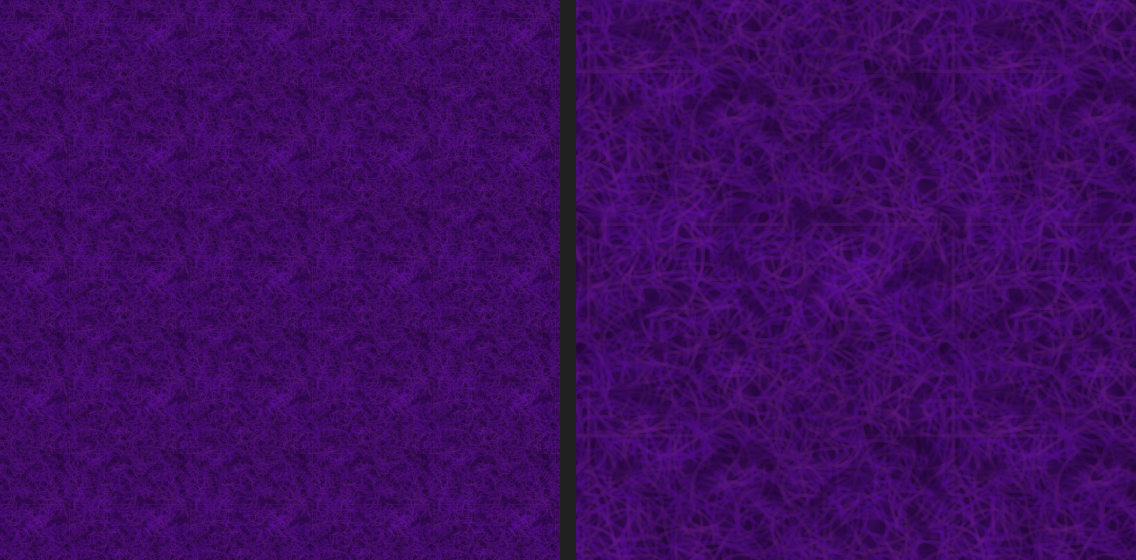
Left: the whole. Right: its middle third, enlarged.
Write a WebGL 2 fragment shader that draws this texture.

```glsl
#version 300 es
precision highp float;
// Deep violet felt: a square tile of tangled fibres, repeated 4.61 times each way.
// Bright curved strands on wrapped grids form a web over a dark grainy ground,
// with small pits, soft clouds and faint reddish seams; all tiles are identical.

uniform vec2 u_resolution;
out vec4 fragColor;

const float REPEATS = 4.61;
const float TAU = 6.2832;
const vec2 TILE_ORIGIN = vec2(0.124, 0.967);
const int LAYERS = 9;
const float STRAND_HALF_WIDTH = 0.0010;

const vec3 FELT = vec3(0.182, 0.027, 0.298);
const vec3 SHADOW = vec3(0.130, 0.015, 0.220);
const vec3 VIOLET = vec3(0.320, 0.042, 0.550);
const vec3 MAGENTA = vec3(0.360, 0.095, 0.465);

float hash(vec2 p, float seed) {
    return fract(sin(dot(p, vec2(127.1, 311.7)) + seed * 74.7) * 43758.5453);
}

// Value noise that wraps after "cells" cells across the tile
float tileNoise(vec2 uv, float cells, float seed) {
    vec2 p = uv * cells;
    vec2 i = floor(p);
    vec2 f = fract(p);
    f = f * f * (3.0 - 2.0 * f);
    vec2 a = mod(i, cells);
    vec2 b = mod(i + 1.0, cells);
    float low = mix(hash(a, seed), hash(vec2(b.x, a.y), seed), f.x);
    float high = mix(hash(vec2(a.x, b.y), seed), hash(b, seed), f.x);
    return mix(low, high, f.y);
}

// Diagonal variant; the whole-number turn keeps it seamless
float diagonalNoise(vec2 uv, float cells, float seed) {
    return tileNoise(vec2(uv.x + uv.y, uv.x - uv.y), cells, seed);
}

// Soft coverage of a line, with distance and widths in canvas units
float lineCover(float dist, float halfWidth, float pixel) {
    return 1.0 - smoothstep(halfWidth - 0.5 * pixel, halfWidth + 0.5 * pixel, abs(dist));
}

// Strongest strand near uv: x is its coverage, y its random tint
vec2 strands(vec2 uv, float cells, float seed, float pixel) {
    vec2 p = uv * cells;
    vec2 base = floor(p);
    float cellSize = 1.0 / (cells * REPEATS);
    vec2 best = vec2(0.0);
    for (int y = -1; y <= 1; y++) {
        for (int x = -1; x <= 1; x++) {
            vec2 cell = base + vec2(x, y);
            vec2 id = mod(cell, cells);
            vec2 center = cell + 0.25 + 0.5 * vec2(hash(id, seed), hash(id, seed + 1.3));
            float angle = TAU * hash(id, seed + 2.6);
            float bend = 1.4 * (hash(id, seed + 3.9) - 0.5);
            vec2 axis = vec2(cos(angle), sin(angle));
            vec2 d = p - center;
            vec2 q = vec2(dot(d, axis), dot(d, vec2(-axis.y, axis.x)));
            float slope = 2.0 * bend * q.x;
            float dist = (q.y - bend * q.x * q.x) / sqrt(1.0 + slope * slope);
            float taper = 1.0 - smoothstep(0.65, 1.0, length(q));
            float cover = taper * lineCover(dist * cellSize, STRAND_HALF_WIDTH, pixel);
            if (cover > best.x) best = vec2(cover, hash(id, seed + 5.2));
        }
    }
    return best;
}

// Distance in canvas units to a repeated line at a position within the tile
float seamDistance(float coord, float position) {
    return (fract(coord - position + 0.5) - 0.5) / REPEATS;
}

void main() {
    float side = min(u_resolution.x, u_resolution.y);
    float pixel = 1.0 / side;
    vec2 uv = fract((gl_FragCoord.xy / side - TILE_ORIGIN) * REPEATS);

    // Dark grainy ground
    float grain = diagonalNoise(uv, 20.0, 1.0) - 0.5;
    vec3 color = FELT * (1.0 + 0.40 * grain);

    // Web of fibres, from coarse to fine
    for (int i = 0; i < LAYERS; i++) {
        float layer = float(i);
        vec2 strand = strands(uv, 8.0 + layer, 11.0 + layer * 7.3, pixel);
        vec3 tint = mix(VIOLET, MAGENTA, step(0.6, strand.y));
        color = mix(color, tint, 0.34 * strand.x);
    }

    // Small dark pits between fibres
    float pits = smoothstep(0.68, 0.92, diagonalNoise(uv, 13.0, 4.0));
    color = mix(color, SHADOW, 0.50 * pits);

    // Clouds, with a slow swell down each tile
    float cloud = 0.5 * diagonalNoise(uv, 5.0, 8.0) + 0.5 * tileNoise(uv, 10.0, 9.0);
    color *= 0.84 + 0.40 * cloud + 0.025 * cos(TAU * (uv.y - 0.85));

    // Faint broken seams
    float seam = lineCover(seamDistance(uv.x, 0.0), STRAND_HALF_WIDTH, pixel);
    seam = max(seam, lineCover(seamDistance(uv.y, 0.0), STRAND_HALF_WIDTH, pixel));
    seam = max(seam, lineCover(seamDistance(uv.y, 0.42), STRAND_HALF_WIDTH, pixel));
    float wear = smoothstep(0.2, 0.7, tileNoise(uv, 12.0, 6.0));
    color = mix(color, MAGENTA, 0.40 * seam * wear);

    fragColor = vec4(color, 1.0);
}
```
